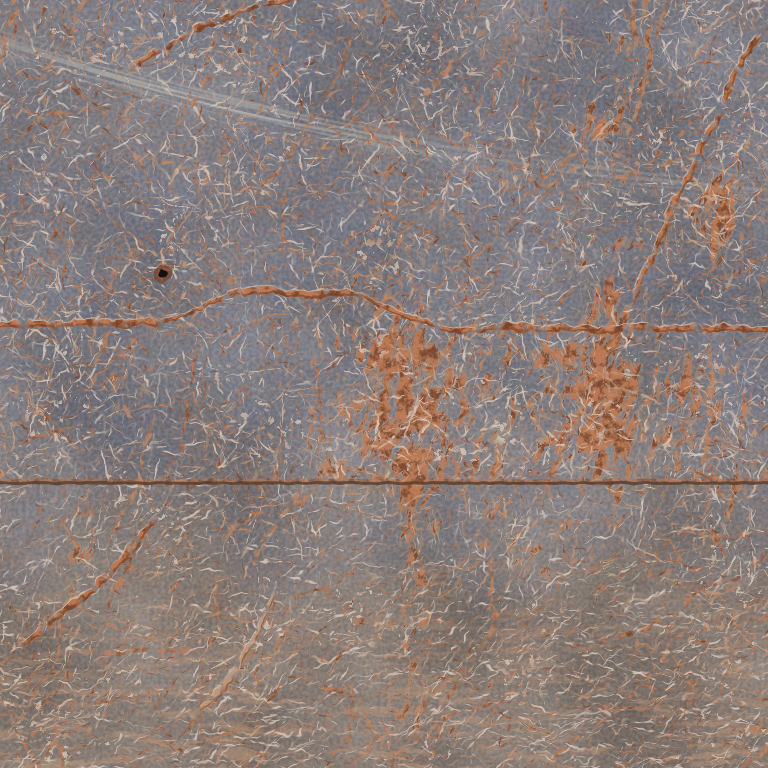
Reproduce this texture procedurally as a Shadertoy shader.

```glsl
// Scratched blue-grey painted steel with rust gouges, pale scrapes and a seam.
const vec3 BLUE = vec3(.465, .475, .525);
const vec3 WARM = vec3(.515, .475, .45);
const vec3 PALE = vec3(.84, .78, .73);
const vec3 TAN = vec3(.74, .59, .48);
const vec3 RUST = vec3(.74, .47, .32);
const vec3 DARK_RUST = vec3(.48, .27, .17);

vec3 hash3(vec2 p) {
  vec3 q = fract(p.xyx * vec3(.1031, .1030, .0973));
  q += dot(q, q.yxz + 33.33);
  return fract((q.xxy + q.yzz) * q.zyx);
}

float slope(vec2 cell, vec2 corner, vec2 f) {
  float a = 6.2832 * hash3(cell + corner).x;
  return dot(vec2(cos(a), sin(a)), f - corner);
}

float noise(vec2 p) {
  vec2 i = floor(p), f = fract(p);
  vec2 u = f * f * f * (f * (f * 6. - 15.) + 10.);
  return mix(mix(slope(i, vec2(0, 0), f), slope(i, vec2(1, 0), f), u.x),
             mix(slope(i, vec2(0, 1), f), slope(i, vec2(1, 1), f), u.x), u.y);
}

float fbm(vec2 p) {
  float sum = 0., gain = .6;
  for (int i = 0; i < 4; i++) {
    sum += gain * noise(p);
    p = p * 2.03 + 17.7;
    gain *= .6;
  }
  return sum;
}

vec2 warp(vec2 p) {
  return vec2(noise(p), noise(p + 40.));
}

float band(float d, float width, float px) {
  return clamp((width - abs(d)) / px + .5, 0., 1.);
}

float spot(vec2 uv, vec2 center, vec2 radius) {
  vec2 q = (uv - center) / radius;
  return exp(-dot(q, q));
}

// Bent, tapered scratches, one per cell: x = cover, y = random tone
vec2 scratches(vec2 uv, float cells, float angle, float spread, float width, float seed, float px) {
  vec2 p = uv * cells, mark = vec2(0);
  for (int y = -1; y <= 1; y++)
  for (int x = -1; x <= 1; x++) {
    vec2 id = floor(p) + vec2(x, y);
    vec3 place = hash3(id + seed * 17.3), form = hash3(id + seed * 17.3 + 91.7);
    float a = angle + spread * (place.z - .5);
    vec2 dir = vec2(cos(a), sin(a)), q = p - id - place.xy;
    q = vec2(dot(q, dir), dot(q, vec2(-dir.y, dir.x)));
    float t = abs(q.x) / mix(.3, .95, form.x);
    float d = (q.y + (form.y - .5) * .4 * q.x * q.x) / cells;
    float cover = band(d, width * mix(.3, 1., form.z) * (1. - t * t), px);
    cover *= 1. - smoothstep(.8, 1., t);
    if (cover > mark.x) mark = vec2(cover, fract(form.z * 7. + form.x));
  }
  mark.x *= smoothstep(-.25, .15, noise(uv * 80. + seed));
  mark.x *= smoothstep(-.35, .1, noise(uv * 6. + seed * 3.7));
  return mark;
}

// Rust gouge with one pale lip and a dark core
vec3 gouge(vec3 color, float d, float width, float strength, vec3 rust, float px) {
  color = mix(color, PALE, .7 * strength * band(d - width * .8, width * .6, px));
  color = mix(color, rust, strength * band(d, width, px));
  return mix(color, DARK_RUST, .7 * strength * band(d + width * .5, width * .3, px));
}

vec3 stroke(vec3 color, vec2 uv, vec2 a, vec2 b, float bend, vec3 rust, float px) {
  vec2 axis = b - a, q = uv - a;
  float t = dot(q, axis) / dot(axis, axis);
  float d = (axis.x * q.y - axis.y * q.x) / length(axis) - bend * 4. * t * (1. - t);
  float ends = smoothstep(0., .06, t) * (1. - smoothstep(.94, 1., t));
  float worn = smoothstep(-.3, .1, noise(uv * 60.));
  return gouge(color, d, .004 + .004 * noise(uv * 30.), ends * worn, rust, px);
}

void mainImage(out vec4 fragColor, in vec2 fragCoord) {
  vec2 uv = fragCoord / iResolution.xy;
  float px = 1. / iResolution.y;
  vec2 bent = uv + .008 * warp(uv * 16.) + .004 * warp(uv * 60.) + .0025 * warp(uv * 130.);
  float lower = 1. - smoothstep(.05, .55, uv.y + .25 * fbm(uv * 4.));

  // Mottled paint, warmer and streaked toward the bottom
  vec3 color = mix(BLUE, WARM, clamp(lower + .2 + .6 * fbm(uv * 9.), 0., 1.));
  color += .15 * fbm(uv * 4. + 5.) + .08 * noise(uv * 210.);
  float streak = smoothstep(0., .3, fbm(bent * vec2(8, 75)));
  color = mix(color, TAN, .55 * streak * (1. - smoothstep(0., .35, uv.y)));

  // Broad pale scrape
  float scrape = uv.y - .945 + .32 * uv.x - .13 * uv.x * uv.x;
  float fibers = smoothstep(-.25, .35, noise(vec2(uv.x * 5., scrape * 230.)));
  float swath = exp(-scrape * scrape * 3900.) * (.35 + .5 * spot(uv, vec2(.28, .87), vec2(.2)));
  color = mix(color, vec3(.72, .72, .69), swath * fibers);

  // Rust clusters with ragged, grainy runs
  vec3 rust = mix(DARK_RUST, RUST, smoothstep(-.3, .15, fbm(uv * 75.)));
  float cluster = spot(uv, vec2(.52, .5), vec2(.07, .15)) + spot(uv, vec2(.79, .54), vec2(.04, .17))
    + 1.3 * spot(uv, vec2(.94, .72), vec2(.025, .06)) + spot(uv, vec2(.77, .835), vec2(.03))
    + .7 * spot(uv, vec2(.74, .46), vec2(.26, .1)) + .7 * spot(uv, vec2(.54, .24), vec2(.02, .15))
    + .6 * smoothstep(.15, .5, noise(uv * 9. + 3.));
  float ragged = fbm((bent - vec2(.3 * uv.y, 0)) * vec2(75, 27)) + .45 * cluster - .44;
  color = mix(color, TAN, .5 * smoothstep(-.2, .02, ragged));
  color = mix(color, rust, .9 * smoothstep(-.02, .07, ragged));

  // Fine scratches at many scales, then pale flakes
  for (float n = 0.; n < 10.; n++) {
    vec2 mark = scratches(bent, 6. + 4. * n, mix(1.1, .25, lower), mix(3.1, 1.7, lower), .0015, n + 1., px);
    vec3 tone = mix(PALE, TAN, smoothstep(.3, .6, mark.y));
    color = mix(color, mix(tone, rust, smoothstep(.62, .8, mark.y)), .9 * mark.x);
  }
  float flakes = fbm(bent * 90.) + .4 * noise(uv * 8.) + .08 * cluster;
  color = mix(color, mix(PALE, TAN, smoothstep(-.2, .2, noise(uv * 25.))), .8 * smoothstep(.32, .44, flakes));

  // Wider rust scratches
  for (float n = 0.; n < 4.; n++) {
    vec2 mark = scratches(bent, 4. + 3. * n, mix(1.15, .25, lower), 1. + n, .0035 - .0005 * n, n + 21., px);
    color = mix(color, mix(rust, TAN, .6 * mark.y), .9 * mark.x);
  }

  // Long gouges and the wandering crack
  color = stroke(color, bent, vec2(.02, .16), vec2(.23, .37), -.02, rust, px);
  color = stroke(color, bent, vec2(.25, .06), vec2(.36, .23), -.012, TAN, px);
  color = stroke(color, bent, vec2(.17, .91), vec2(.44, 1.01), .02, rust, px);
  color = stroke(color, bent, vec2(.81, .57), vec2(1.01, .99), .01, rust, px);
  float crack = .578 + .04 * smoothstep(.2, .31, uv.x) - .047 * smoothstep(.43, .61, uv.x);
  float wear = smoothstep(-.5, .1, noise(uv * 50.));
  color = gouge(color, bent.y - crack, .004 + .004 * noise(uv * 14.), wear, rust, px);

  // Seam and drilled hole
  float seam = uv.y - .372 + .002 * noise(uv * 60.);
  color = mix(color, rust, .6 * band(seam - .001, .0035, px));
  color = mix(color, vec3(.33, .24, .18), .8 * band(seam + .001, .002, px));
  float hole = length(bent - vec2(.211, .645));
  color = mix(color, DARK_RUST, .8 * band(hole, .012, px));
  color = mix(color, vec3(.07), band(hole, .005, px));
  fragColor = vec4(clamp(color, 0., 1.), 1);
}
```
